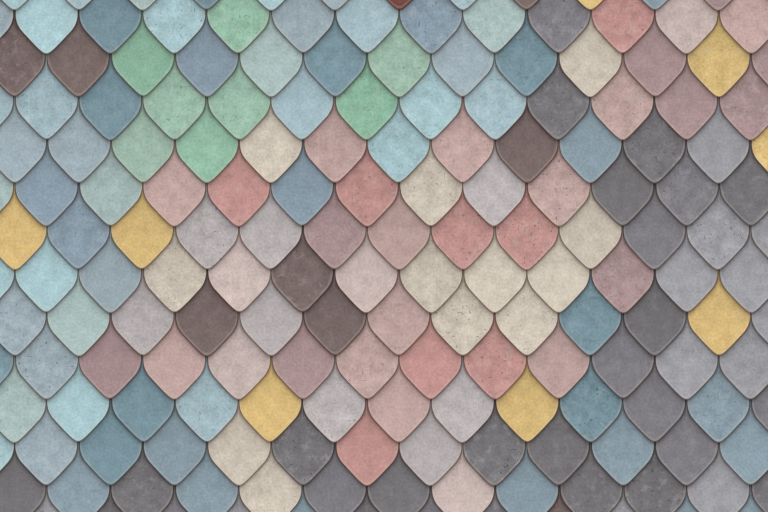
A Shadertoy shader for this pattern:

```glsl
const float ROW = 0.675;  // row spacing; tiles are one unit wide

float hash(vec2 p) {
    vec3 q = fract(p.xyx * vec3(0.1031, 0.1030, 0.0973));
    q += dot(q, q.yzx + 33.33);
    return fract((q.x + q.y) * q.z);
}

vec2 gradientAt(vec2 cell) {
    float angle = 6.2832 * hash(cell + 71.0);
    return vec2(cos(angle), sin(angle));
}

float gradientNoise(vec2 p) {
    vec2 i = floor(p), f = fract(p);
    vec2 u = f * f * f * (f * (f * 6.0 - 15.0) + 10.0);
    vec2 e = vec2(1, 0);
    return mix(mix(dot(gradientAt(i), f), dot(gradientAt(i + e), f - e), u.x),
               mix(dot(gradientAt(i + e.yx), f - e.yx), dot(gradientAt(i + 1.0), f - 1.0), u.x), u.y);
}

float fbm(vec2 p) {
    float sum = 0.0, amp = 1.0;
    for (int i = 0; i < 4; i++) {
        sum += amp * gradientNoise(p);
        p = mat2(1.6, 1.2, -1.2, 1.6) * p + 5.3;
        amp *= 0.6;
    }
    return sum;
}

// Squarish scale with a blunt tip; its upper half runs straight up under the rows above
float scaleDistance(vec2 p) {
    float slope = dot(vec2(sqrt(p.x * p.x + 0.0065), -p.y), vec2(0.745, 0.667)) - 0.409;
    float side = abs(p.x) - 0.489;
    float h = max(0.11 - abs(slope - side), 0.0) / 0.11;
    return max(slope, side) + h * h * 0.0275;
}

float zone(vec2 p, vec2 center, vec2 radius) {
    return 1.0 - length((p - center) / radius);
}

// Warm centre and corner, mint upper left, grey right, blue elsewhere
vec3 glazeColor(vec2 id, vec2 center) {
    vec3 warm[6] = vec3[6](vec3(0.79, 0.72, 0.70), vec3(0.75, 0.57, 0.55), vec3(0.66, 0.56, 0.56),
                           vec3(0.81, 0.77, 0.71), vec3(0.73, 0.70, 0.70), vec3(0.75, 0.64, 0.62));
    vec3 cool[6] = vec3[6](vec3(0.64, 0.73, 0.76), vec3(0.55, 0.62, 0.67), vec3(0.66, 0.78, 0.80),
                           vec3(0.66, 0.74, 0.73), vec3(0.48, 0.58, 0.62), vec3(0.62, 0.68, 0.71));
    vec3 grey[4] = vec3[4](vec3(0.51, 0.50, 0.52), vec3(0.55, 0.62, 0.66),
                           vec3(0.62, 0.62, 0.64), vec3(0.47, 0.46, 0.47));
    float pick = hash(id + 13.0), stray = hash(id + 29.0) - 0.5, accent = hash(id + 147.0);

    float warmth = max(zone(center, vec2(6.1, 2.9), vec2(3.9, 2.7)),
                       zone(center, vec2(10.8, 7.0), vec2(1.8, 1.4)));
    float mint = zone(center, vec2(4.0, 5.8), vec2(3.6, 2.0));
    vec3 color = cool[int(pick * 6.0)];
    if (center.x + 3.0 * stray > 8.8 || center.y + 2.0 * stray < 0.6) color = grey[int(pick * 4.0)];
    if (mint + stray > 0.45) color = mix(vec3(0.55, 0.72, 0.62), vec3(0.65, 0.75, 0.69), pick);
    if (warmth + 0.55 * stray > 0.0) color = warm[int(pick * 6.0)];

    if (accent < 0.07) color = vec3(0.48, 0.42, 0.41);
    if (accent < 0.015) color = vec3(0.44, 0.28, 0.26);
    if (accent > 0.975) color = vec3(0.86, 0.74, 0.50);
    return color * (0.97 + 0.06 * hash(id + 83.0));
}

// Mottled glaze, fine grain and faint worn pits
vec3 weather(vec3 color, vec2 p, vec2 id) {
    vec2 q = p + 7.0 * vec2(hash(id + 3.0), hash(id + 9.0));
    float wear = hash(id + 61.0);
    color *= 1.0 + (0.05 + 0.06 * wear) * fbm(q * 5.0) + 0.07 * gradientNoise(q * 24.0);
    float pits = smoothstep(0.36, 0.6, gradientNoise(q * 19.0) + 0.3 * gradientNoise(q * 4.0));
    float bloom = smoothstep(0.1, 0.6, fbm(q * 6.0 + 20.0));
    color = mix(color, vec3(0.80, 0.80, 0.79), 0.2 * bloom * wear);
    return color * (1.0 - 0.2 * pits * wear * wear);
}

void mainImage(out vec4 fragColor, in vec2 fragCoord) {
    float pixel = 12.0 / iResolution.x;
    vec2 p = fragCoord * pixel;
    float topRow = floor((7.69 - p.y) / ROW);
    vec3 color = vec3(0.30, 0.25, 0.24);

    // Lay the rows from the lowest to the one overlapping it
    for (int i = 2; i >= -1; i--) {
        float row = topRow + float(i);
        float shift = 0.23 + 0.5 * mod(row + 1.0, 2.0);
        vec2 id = vec2(floor(p.x - shift + 0.5), row);
        vec2 center = vec2(id.x + shift, 7.69 - row * ROW);
        id += 40.0;
        vec2 jitter = 0.022 * (vec2(hash(id + 5.0), hash(id + 17.0)) - 0.5);
        vec2 local = p - center - jitter;
        local.x += 0.03 * (hash(id + 23.0) - 0.5) * local.y;
        float d = scaleDistance(local);

        // Contact line and soft shadow on the tiles beneath
        float outside = max(d, 0.0);
        color *= 1.0 - vec3(0.42, 0.46, 0.47) * exp(-outside / 0.022) - 0.13 * exp(-outside / 0.07);

        vec3 tile = weather(glazeColor(id, center), local, id);
        tile *= 1.0 - 0.04 * smoothstep(-0.3, 0.6, local.y);
        float rim = smoothstep(-0.05, -0.025, d) * smoothstep(0.0, -0.02, d);
        tile = mix(tile, vec3(0.80, 0.75, 0.69), 0.2 * rim);
        tile *= 1.0 - vec3(0.14, 0.18, 0.20) * smoothstep(-0.018, 0.0, d);
        color = mix(color, tile, smoothstep(0.8, -0.8, d / pixel));
    }
    fragColor = vec4(color, 1.0);
}
```
